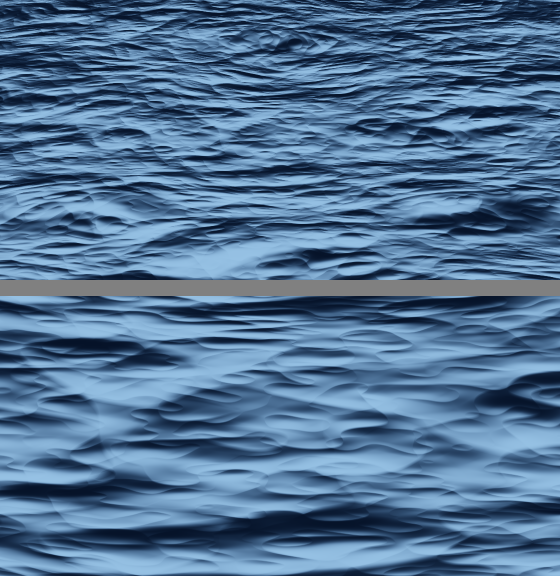
Top: the whole. Bottom: its middle third, enlarged.
A Shadertoy shader for this texture:

```glsl
float hash(vec2 p) {
    return fract(sin(dot(p, vec2(127.1, 311.7))) * 43758.5453);
}

float noise(vec2 p) {
    vec2 i = floor(p), f = fract(p);
    f = f * f * (3.0 - 2.0 * f);
    return mix(mix(hash(i), hash(i + vec2(1, 0)), f.x),
               mix(hash(i + vec2(0, 1)), hash(i + vec2(1, 1)), f.x), f.y);
}

// Sharp crests over rounded troughs
float ridge(vec2 p) {
    return 1.0 - abs(2.0 * noise(p) - 1.0);
}

// Slope towards the viewer, summed from swell down to ripples
float waveSlope(vec2 q) {
    float slope = 0.0, frequency = 1.0;
    for (int i = 0; i < 5; i++) {
        float octave = float(i), angle = 0.4 + 2.4 * octave;
        mat2 turn = mat2(cos(angle), sin(angle), -sin(angle), cos(angle));
        vec2 p = turn * q * frequency + 17.3 * octave;
        vec2 stepUp = turn * vec2(0.0, 0.07);
        float weight = 0.75 - 0.07 * (octave - 1.6) * (octave - 1.6);
        slope += weight * (ridge(p + stepUp) - ridge(p - stepUp)) / 0.14;
        frequency *= 1.8;
    }
    return slope;
}

vec3 water(vec2 uv) {
    // Perspective: waves shrink towards a horizon above the canvas
    float depth = 1.0 / (1.7 - uv.y);
    vec2 q = 13.0 * vec2((uv.x - 1.0) * depth / 4.2, log(depth)) + 40.0;
    q.y += 0.8 * noise(q * 0.7);

    // Near faces are dark, far faces reflect the sky
    float light = -waveSlope(q) + 0.9 * (noise(q * vec2(0.6, 0.35) + 9.0) - 0.5);
    light -= 0.5 * smoothstep(0.85, 1.0, uv.y);
    float t = 1.0 / (1.0 + exp(-1.9 * light));

    vec3 deepBlue = vec3(0.02, 0.07, 0.155);
    return deepBlue + t * vec3(0.42, 0.65, 0.85) + t * t * vec3(0.15, 0.04, -0.11);
}

void mainImage(out vec4 fragColor, in vec2 fragCoord) {
    // Four samples per pixel soften the finest ripples
    vec3 color = vec3(0.0);
    for (int i = 0; i < 4; i++) {
        vec2 offset = vec2(i % 2, i / 2) * 0.5 - 0.25;
        color += water((fragCoord + offset) / iResolution.y);
    }
    fragColor = vec4(color / 4.0, 1.0);
}
```
